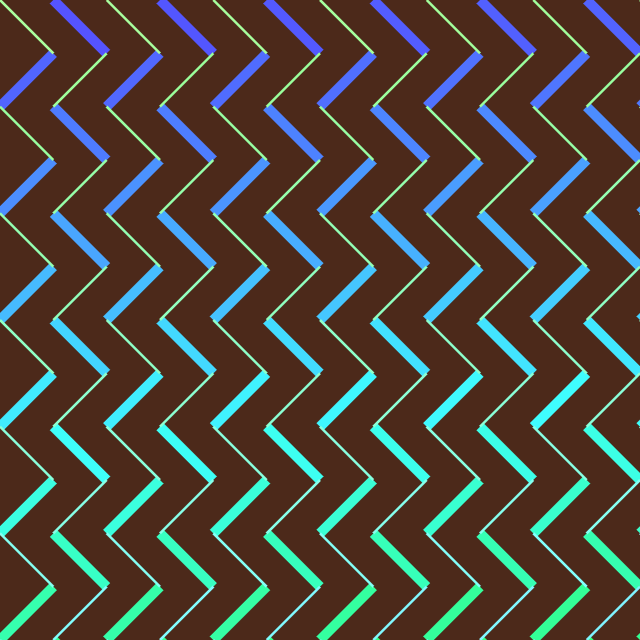
Reproduce this pattern procedurally as a WebGL 2 fragment shader.

```glsl
#version 300 es
precision highp float;
// Broken zigzag stripes: a 12 by 12 grid of cells, each crossed by one diagonal bar.
// Bars lean by row and alternate thick and thin in a checkerboard; hues drift
// cell by cell in reading order. Each bar is a rotated box distance.

uniform vec2 u_resolution;
out vec4 fragColor;

const float GRID = 12.0;            // cells across and down
const float THICK_HALF = 0.094;     // half widths, in cells
const float THIN_HALF = 0.0235;
const vec3 GROUND = vec3(0.298, 0.161, 0.102);

// Hue in degrees and lowest channel, at the top (x) and bottom (y)
const vec2 THICK_HUE = vec2(241.0, 148.0);
const vec2 THICK_FLOOR = vec2(0.33, 0.20);
const vec2 THIN_HUE = vec2(112.0, 186.0);
const vec2 THIN_FLOOR = vec2(0.62, 0.50);

// Fully bright colour of a given hue, lifted by its lowest channel
vec3 brightHue(float degrees, float lowest) {
    vec3 wheel = abs(mod(degrees / 60.0 + vec3(0.0, 4.0, 2.0), 6.0) - 3.0) - 1.0;
    return mix(vec3(lowest), vec3(1.0), clamp(wheel, 0.0, 1.0));
}

// Signed distance to a square-ended diagonal centred on the origin
float diagonalBar(vec2 p, float lean, float halfWidth) {
    vec2 along = normalize(vec2(1.0, lean));
    vec2 local = vec2(dot(p, along), dot(p, vec2(-along.y, along.x)));
    vec2 d = abs(local) - vec2(sqrt(0.5), halfWidth);
    return length(max(d, 0.0)) + min(max(d.x, d.y), 0.0);
}

void main() {
    // Cell coordinates, with rows counted from the top
    vec2 uv = gl_FragCoord.xy / u_resolution.y;
    vec2 p = vec2(uv.x, 1.0 - uv.y) * GRID;
    float pixel = GRID / u_resolution.y;
    vec3 color = GROUND;

    // Thick bars first, thin bars over them; neighbours supply overhanging ends
    for (int layer = 0; layer < 2; layer++) {
        bool thin = layer == 1;
        float halfWidth = thin ? THIN_HALF : THICK_HALF;
        vec2 hue = thin ? THIN_HUE : THICK_HUE;
        vec2 lowest = thin ? THIN_FLOOR : THICK_FLOOR;

        for (int y = -1; y <= 1; y++) {
            for (int x = -1; x <= 1; x++) {
                vec2 cell = floor(p) + vec2(x, y);
                bool cellIsThin = mod(cell.x + cell.y, 2.0) < 0.5;
                if (min(cell.x, cell.y) < 0.0 || cellIsThin != thin) continue;

                float lean = mod(cell.y, 2.0) < 0.5 ? 1.0 : -1.0;
                float d = diagonalBar(p - cell - 0.5, lean, halfWidth);
                float cover = clamp(0.5 - d / pixel, 0.0, 1.0);

                // Progress through the grid in reading order
                float t = (cell.y + cell.x / GRID) / GRID;
                vec3 barColor = brightHue(mix(hue.x, hue.y, t), mix(lowest.x, lowest.y, t));
                color = mix(color, barColor, cover);
            }
        }
    }
    fragColor = vec4(color, 1.0);
}
```
